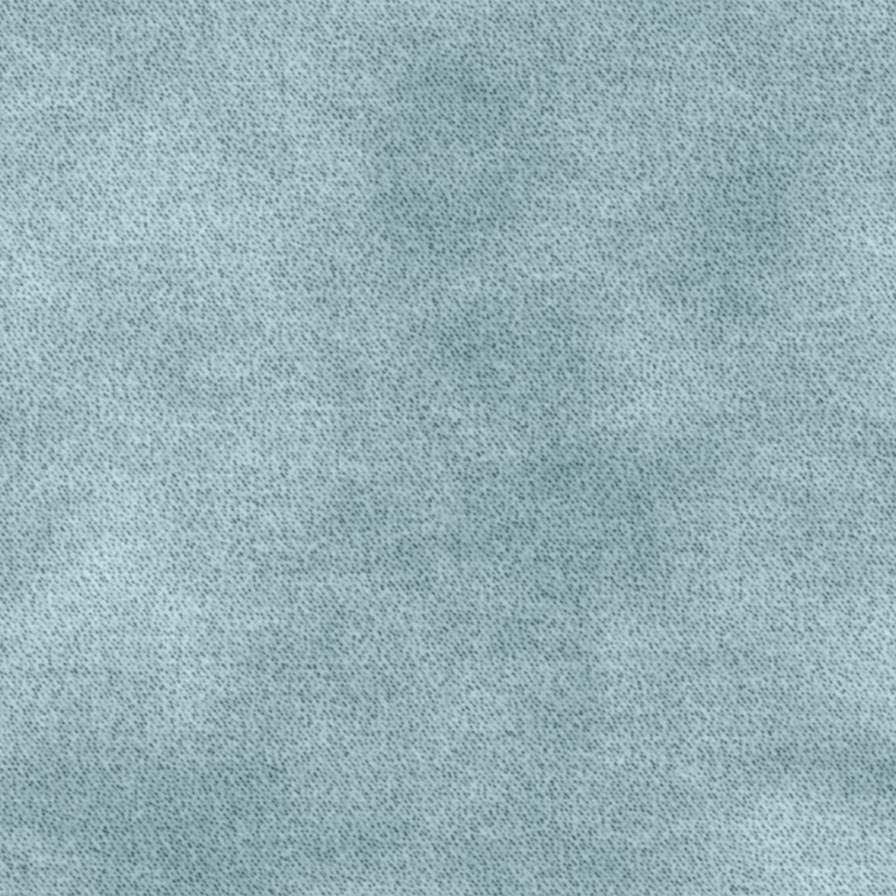
This texture is drawn by a three.js fragment shader. Its source:

```glsl
// Draws soft, mottled blue-grey woven upholstery fabric with a fine staggered weave.
varying vec2 vUv;

const vec3 SHADOW_COLOR = vec3(0.41, 0.52, 0.54);
const vec3 LIGHT_COLOR = vec3(0.72, 0.82, 0.84);
const vec3 DYE_TINT = vec3(-0.16, 0.0, 0.10);
const vec2 STITCH_COUNT = vec2(140.0, 215.0);
const float TONE_RANGE = 0.30;
const float MEAN_TONE = 0.585;

float hash(vec2 cell) {
  vec3 p = fract(cell.xyx * vec3(0.1031, 0.1030, 0.0973));
  p += dot(p, p.yzx + 33.33);
  return fract((p.x + p.y) * p.z);
}

float valueNoise(vec2 p) {
  vec2 cell = floor(p);
  vec2 f = fract(p);
  f = f * f * (3.0 - 2.0 * f);
  float low = mix(hash(cell), hash(cell + vec2(1.0, 0.0)), f.x);
  float high = mix(hash(cell + vec2(0.0, 1.0)), hash(cell + 1.0), f.x);
  return mix(low, high, f.y);
}

// Layered noise centred on zero, kept in line with the threads.
float clouds(vec2 p) {
  float sum = 0.0;
  float weight = 0.45;
  for (int i = 0; i < 5; i++) {
    sum += weight * (valueNoise(p) - 0.5);
    p = p * 2.03 + 17.3;
    weight *= 0.64;
  }
  return sum;
}

// Cellular weave: jittered, slanted pits in half-shifted rows.
float pits(vec2 p, float rowHeight, float jitter, float slant, float tightness) {
  float sum = 0.0;
  for (int j = -2; j <= 2; j++) {
    float row = floor(p.y) + float(j);
    float shift = 0.5 * mod(row, 2.0);
    for (int i = -1; i <= 1; i++) {
      vec2 cell = vec2(floor(p.x - shift) + float(i), row);
      vec2 offset = vec2(hash(cell + 11.0), hash(cell + 47.0)) - 0.5;
      vec2 center = cell + vec2(0.5 + shift, 0.5) + jitter * offset;
      vec2 d = (p - center) * vec2(1.0, rowHeight);
      d.x += slant * d.y;
      sum += (0.5 + hash(cell + 83.0)) * exp(-tightness * dot(d, d));
    }
  }
  return sum;
}

float softSpot(vec2 p, vec2 center, vec2 radius) {
  vec2 d = (p - center) / radius;
  return exp(-dot(d, d));
}

// Broad worn and dyed areas with ragged outlines.
float dyeShade(vec2 uv) {
  vec2 warp = vec2(valueNoise(uv * 9.0), valueNoise(uv * 9.0 + 31.0)) - 0.5;
  vec2 p = uv + 0.08 * warp;
  float shade = 0.045 * softSpot(p, vec2(0.22, 0.60), vec2(0.28, 0.34));
  shade -= 0.045 * softSpot(p, vec2(0.66, 0.82), vec2(0.17, 0.22));
  shade -= 0.035 * softSpot(p, vec2(0.58, 0.34), vec2(0.20, 0.12));
  shade -= 0.025 * softSpot(p, vec2(0.08, 0.08), vec2(0.30, 0.16));
  return shade + 0.17 * clouds(p * vec2(6.0, 6.8) + 5.0);
}

// Uneven threads run mostly across, with fainter ones upward.
float threadShade(vec2 uv) {
  float across = valueNoise(uv * vec2(13.0, 160.0)) - 0.5;
  float upward = valueNoise(uv * vec2(150.0, 12.0) + 9.0) - 0.5;
  return 0.045 * across + 0.02 * upward;
}

void main() {
  float dye = dyeShade(vUv);
  float rowHeight = STITCH_COUNT.x / STITCH_COUNT.y;
  float weave = 0.40 - pits(vUv * STITCH_COUNT, rowHeight, 0.5, 0.35, 12.0);
  float fuzz = 0.09 * (valueNoise(vUv * 290.0) - 0.5);

  float shade = dye + 0.20 * weave + threadShade(vUv) + fuzz;
  float tone = clamp(MEAN_TONE + shade / TONE_RANGE, -0.35, 1.25);
  vec3 color = mix(SHADOW_COLOR, LIGHT_COLOR, tone);
  color += DYE_TINT * max(-dye, 0.0);
  gl_FragColor = vec4(color, 1.0);
}
```
